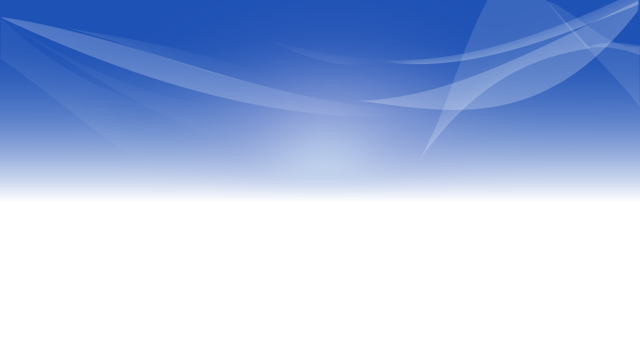
Give the GLSL for this background, as a WebGL 1 fragment shader.

```glsl
precision highp float;
// A deep blue sky fades to white below a soft central glow, crossed by sheer
// ribbons. Each ribbon fills the gap between two cubic curves, and the
// veils are laid over the gradient as translucent white.

uniform vec2 u_resolution;

// The canvas measures 16 by 9 units, with y running down from the top.
const vec2 CANVAS = vec2(16.0, 9.0);
const vec3 DEEP_BLUE = vec3(0.12, 0.32, 0.71);
const vec3 LAVENDER = vec3(0.66, 0.69, 0.88);
const vec3 PALE_CYAN = vec3(0.80, 0.88, 0.95);
const vec3 WHITE = vec3(1.0);
const float FADE_START = 0.8;
const float FADE_END = 5.06;
const float FADE_POWER = 1.9;
const vec2 HALO_CENTER = vec2(8.3, 3.1);
const vec2 HALO_SIZE = vec2(2.9, 1.7);
const float HALO_STRENGTH = 0.52;
const vec2 CORE_CENTER = vec2(8.1, 4.2);
const vec2 CORE_SIZE = vec2(1.4, 1.1);
const float CORE_STRENGTH = 0.55;
const float EDGE_PIXELS = 0.8;

float edgeWidth;

// Cubic through four heights spaced evenly over t = 0..1.
float curve(float t, vec4 h) {
  float a = t - 1.0 / 3.0, b = t - 2.0 / 3.0, c = t - 1.0;
  return dot(h, vec4(-4.5 * a * b * c, 13.5 * t * b * c,
                     -13.5 * t * a * c, 4.5 * t * a * b));
}

// Antialiased step: one where d is positive.
float inside(float d) {
  return smoothstep(-edgeWidth, edgeWidth, d);
}

// Veil between two curves over span.x..span.y, fading by fade at each end.
// The sheen sets how much clearer the upper side is than the lower edge.
float ribbon(vec2 p, vec2 span, vec4 top, vec4 bottom, vec2 fade, float sheen) {
  float t = (p.x - span.x) / (span.y - span.x);
  float above = p.y - curve(t, top);
  float below = curve(t, bottom) - p.y;
  float across = clamp(above / max(above + below, 0.01), 0.0, 1.0);
  float ends = smoothstep(0.0, fade.x, t) * (1.0 - smoothstep(1.0 - fade.y, 1.0, t));
  ends *= step(0.0, t) * step(t, 1.0);
  return inside(above) * inside(below) * ends * mix(1.0 - sheen, 1.0, across);
}

// Steep sail: a left edge x(y), a lower edge y(x) and a slanted right edge.
float sail(vec2 p) {
  float left = curve(p.y / 4.9, vec4(12.19, 11.48, 10.85, 9.9));
  float low = curve((p.x - 9.9) / 4.85, vec4(4.9, 2.79, 1.67, 1.21));
  float right = 13.65 + 0.914 * p.y;
  float mask = inside(p.x - left) * inside(low - p.y) * inside(right - p.x);
  float nearEdge = exp(-2.5 * max(low - p.y, 0.0));
  return mask * (0.12 + 0.10 * nearEdge) * (1.0 - smoothstep(4.2, 4.9, p.y));
}

float glow(vec2 p, vec2 center, vec2 size) {
  vec2 d = (p - center) / size;
  return exp(-dot(d, d));
}

vec3 background(vec2 p) {
  float depth = clamp((p.y - FADE_START) / (FADE_END - FADE_START), 0.0, 1.0);
  vec3 color = mix(DEEP_BLUE, WHITE, pow(depth, FADE_POWER));
  float horizon = 1.0 - smoothstep(4.1, FADE_END, p.y);
  color = mix(color, LAVENDER, HALO_STRENGTH * horizon * glow(p, HALO_CENTER, HALO_SIZE));
  return mix(color, PALE_CYAN, CORE_STRENGTH * horizon * glow(p, CORE_CENTER, CORE_SIZE));
}

void veil(inout vec3 color, float alpha) {
  color = mix(color, WHITE, alpha);
}

void main() {
  vec2 p = gl_FragCoord.xy / u_resolution * CANVAS;
  p.y = CANVAS.y - p.y;
  edgeWidth = EDGE_PIXELS * CANVAS.y / u_resolution.y;
  vec3 color = background(p);

  // Broad faint veils on the left
  veil(color, 0.06 * ribbon(p, vec2(0.0, 4.2), vec4(0.43, 1.55, 2.3, 2.8),
    vec4(1.46, 2.5, 3.55, 4.4), vec2(0.01, 0.6), 0.3));
  veil(color, 0.04 * ribbon(p, vec2(0.0, 6.2), vec4(0.43, 1.6, 2.4, 2.7),
    vec4(0.5, 1.75, 2.9, 3.7), vec2(0.2, 0.5), 0.3));

  // Long band sweeping in from the left, with its upper fold
  veil(color, 0.24 * ribbon(p, vec2(0.0, 11.0), vec4(0.42, 1.3, 2.33, 2.7),
    vec4(0.43, 1.9, 2.77, 2.85), vec2(0.01, 0.65), 0.15));
  veil(color, 0.12 * ribbon(p, vec2(0.0, 7.7), vec4(0.42, 0.85, 1.4, 2.34),
    vec4(0.43, 0.95, 1.78, 2.36), vec2(0.05, 0.75), 0.4));
  veil(color, 0.06 * ribbon(p, vec2(6.4, 9.6), vec4(0.87, 1.19, 1.39, 1.48),
    vec4(0.88, 1.33, 1.6, 1.5), vec2(0.4, 0.4), 0.5));

  // Sail and the right-hand swooshes
  veil(color, sail(p));
  veil(color, 0.24 * ribbon(p, vec2(7.5, 16.0), vec4(2.36, 2.35, 1.35, 0.0),
    vec4(2.37, 2.69, 2.46, 0.2), vec2(0.12, 0.01), 0.1));
  veil(color, 0.27 * ribbon(p, vec2(9.3, 16.0), vec4(1.48, 1.35, 0.71, -0.25),
    vec4(1.5, 1.52, 0.95, 0.1), vec2(0.2, 0.01), 0.45));

  // Folds falling through the upper right corner
  veil(color, 0.10 * ribbon(p, vec2(13.65, 16.0), vec4(0.0, 0.46, 0.98, 1.17),
    vec4(0.0, 0.94, 1.77, 2.67), vec2(0.05, 0.01), 0.0));
  veil(color, 0.16 * ribbon(p, vec2(14.6, 16.0), vec4(1.2, 1.08, 1.08, 1.14),
    vec4(1.22, 1.18, 1.24, 1.38), vec2(0.2, 0.01), 0.2));

  gl_FragColor = vec4(color, 1.0);
}
```
